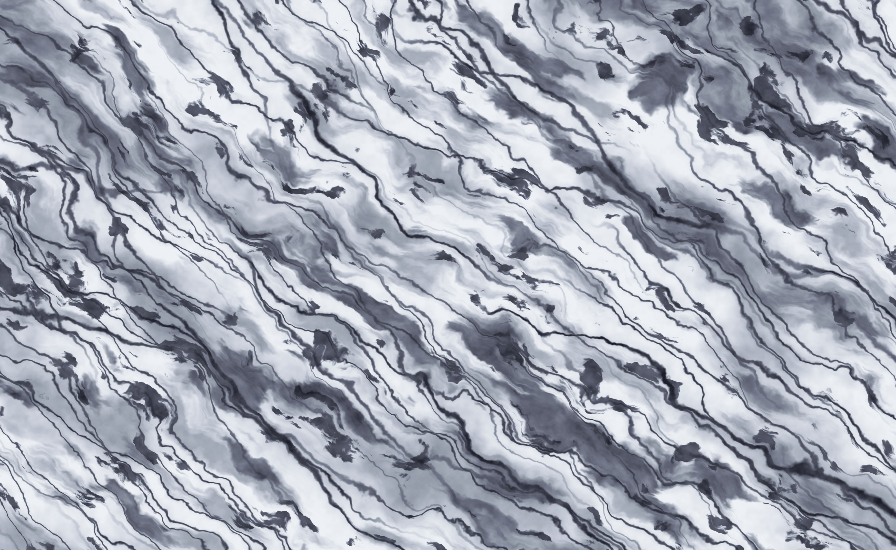
This texture is drawn by a Shadertoy shader. Its source:

```glsl
// White marble crossed by slanted grey clouds, dark masses and branching veins.
// Stretched, warped noise gives clouds and crumbs; the veins are repeated level
// lines of a bent slope, divided by their gradient to keep their width even.

#define SLOPE 0.60        // downward angle of the grain, radians
#define FAN 0.30          // extra angle of the steeper vein layers
#define WARP 0.13         // broad bending of the grain
#define CRINKLE 0.050     // fine bending of the grain
#define VEIN_LAYERS 6
#define VEIN_WIDTH 0.0058 // half width of the boldest veins
#define VEIN_COUNT 2.6    // boldest veins per canvas height
#define CLOUD_DEPTH 0.40
#define WISP_DEPTH 0.34
#define MASS_DEPTH 0.74
#define GRAIN 0.20

// Centres of the dark masses: along and across the grain
const vec2 MASSES[3] = vec2[3](vec2(-0.02, 0.46), vec2(0.76, 0.75), vec2(0.78, 1.47));

// Stone colours from light to dark
const vec3 STONE[6] = vec3[6](
    vec3(0.93, 0.945, 0.96), vec3(0.77, 0.79, 0.84), vec3(0.60, 0.63, 0.68),
    vec3(0.44, 0.46, 0.53), vec3(0.31, 0.32, 0.38), vec3(0.11, 0.12, 0.16));

float hash(vec2 p) {
    return fract(sin(dot(p, vec2(127.1, 311.7))) * 43758.5453);
}

float noise(vec2 p) {
    vec2 i = floor(p), f = fract(p);
    f = f * f * f * (f * (f * 6.0 - 15.0) + 10.0);
    return mix(mix(hash(i), hash(i + vec2(1, 0)), f.x),
               mix(hash(i + vec2(0, 1)), hash(i + vec2(1, 1)), f.x), f.y);
}

float fbm(vec2 p) {
    float sum = 0.0, amp = 0.516;
    for (int i = 0; i < 5; i++) {
        sum += amp * noise(p);
        p = p * 2.03 + vec2(17.3, 9.1);
        amp *= 0.5;
    }
    return sum;
}

vec2 turn(vec2 p, float a) {
    return vec2(cos(a) * p.x - sin(a) * p.y, sin(a) * p.x + cos(a) * p.y);
}

// Bent slope across the grain; each whole step holds one vein
float ramp(vec2 v, float count, vec2 seed) {
    return v.y * count + 0.9 * noise(v * vec2(1.7, 0.5 * count) + seed)
         + 0.28 * noise(v * vec2(6.0, count) - seed);
}

float veinDistance(vec2 v, float count, vec2 seed) {
    float e = 0.003;
    float f = ramp(v, count, seed);
    vec2 grad = vec2(ramp(v + vec2(e, 0), count, seed),
                     ramp(v + vec2(0, e), count, seed)) - f;
    return abs(fract(f) - 0.5) / (length(grad) / e + 0.3);
}

vec3 stoneColor(float dark) {
    float x = clamp(dark, 0.0, 1.0) * 5.0;
    int i = min(int(x), 4);
    return mix(STONE[i], STONE[i + 1], x - float(i));
}

void mainImage(out vec4 fragColor, in vec2 fragCoord) {
    vec2 p = fragCoord / iResolution.y;
    float pixel = 1.0 / iResolution.y;

    // Bent coordinates, turned so that x runs along the grain
    vec2 bend = vec2(fbm(p * 2.7), fbm(p * 2.7 + 31.0)) - 0.5;
    vec2 crinkle = vec2(fbm(p * 15.0 + 4.0), fbm(p * 15.0 + 57.0)) - 0.5;
    vec2 w = p + WARP * bend + CRINKLE * crinkle;
    vec2 g = turn(w, SLOPE);

    // Nearness to the dark masses
    float mass = 0.0;
    for (int i = 0; i < 3; i++) {
        vec2 d = (g - MASSES[i]) / vec2(0.36, 0.09);
        mass = max(mass, exp(-dot(d, d)));
    }

    // Soft clouds and thin wisps
    float cloud = fbm(g * vec2(3.2, 7.5) + 11.0);
    float dark = CLOUD_DEPTH * smoothstep(0.42, 0.80, cloud + 0.05 * mass);
    float wisp = fbm(g * vec2(7.0, 24.0) + 23.0);
    dark += WISP_DEPTH * smoothstep(0.48, 0.74, wisp);

    // Ragged masses, then small crisp crumbs
    float ragged = fbm(g * vec2(6.0, 16.0) + 43.0) + 0.19 * mass;
    float depth = MASS_DEPTH * (0.6 + 0.8 * fbm(g * vec2(18.0, 45.0)));
    dark = mix(dark, depth, 0.9 * smoothstep(0.63, 0.74, ragged));
    float crumbs = fbm(g * vec2(17.0, 36.0) + 71.0) + 0.11 * mass;
    dark = mix(dark, 0.95, 0.85 * smoothstep(0.67, 0.75, crumbs));

    // Veins from few and bold to many and fine
    for (int i = 0; i < VEIN_LAYERS; i++) {
        float k = float(i);
        vec2 seed = vec2(13.7, 29.3) * (k + 1.0);
        vec2 v = turn(w, SLOPE - 0.08 + FAN * mod(k, 3.0) * 0.6);
        float d = veinDistance(v, VEIN_COUNT * pow(1.42, k), seed);
        float swell = noise(v * vec2(5.0, 8.0) + seed);
        float width = VEIN_WIDTH * pow(0.79, k) * (0.3 + 1.7 * swell * swell);
        float gate = smoothstep(0.28, 0.68, noise(v * vec2(2.2, 5.0) - seed) + 0.25 * mass);
        float line = 1.0 - smoothstep(0.3 * width, width + pixel, d);
        dark = mix(dark, 0.62, 0.22 * gate * exp(-d / (3.0 * width)));
        dark = mix(dark, 1.0 - 0.03 * k, 0.92 * gate * line);
    }

    // Fine mineral grain
    dark += GRAIN * (fbm(p * 55.0) - 0.5) * (0.4 + dark);
    fragColor = vec4(stoneColor(dark), 1.0);
}
```
